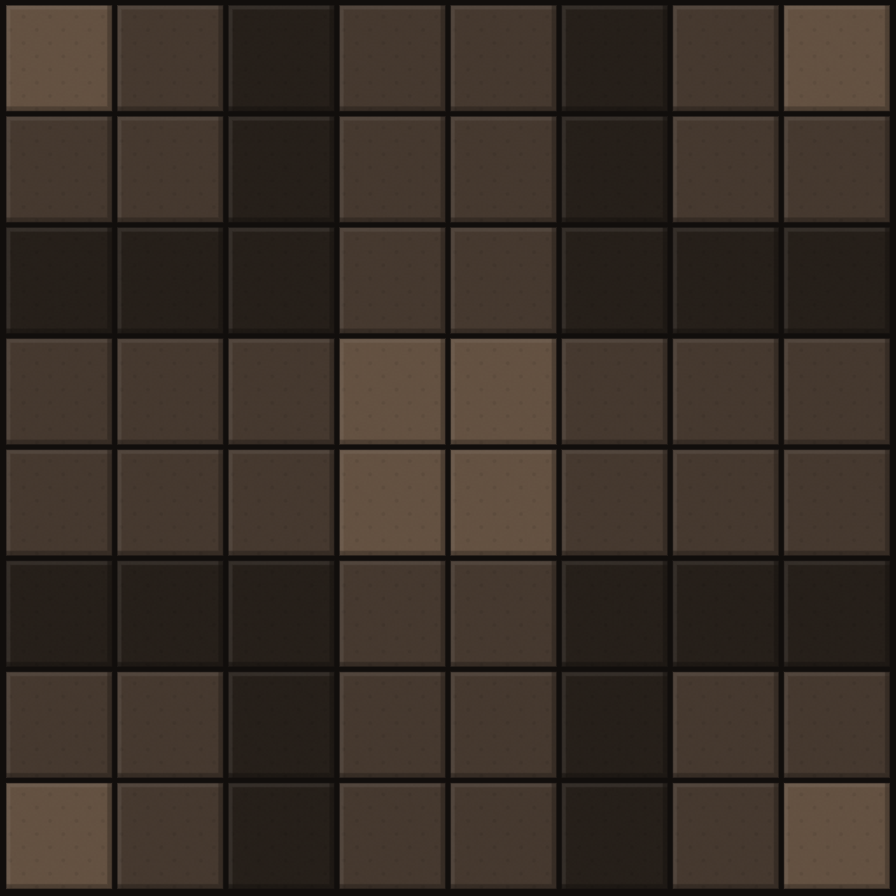
Give the GLSL for this pattern, as a WebGL 2 fragment shader.

```glsl
#version 300 es
precision highp float;
// Symmetric eight by eight board of bevelled brown tiles with faint staggered dots.

#define TILES 8.0
#define PITCH 0.1240
#define HALF_GAP 0.0031
#define BEVEL 0.0052
#define SOFTNESS 0.0011
#define DOT_SPACING 0.0295
#define DOT_RADIUS 0.0021
#define DOT_DEPTH 0.07
#define GRAIN 0.006
#define BOARD_CENTER vec2(0.5, 0.501)

uniform vec2 u_resolution;
out vec4 fragColor;

const vec3 GROUT = vec3(0.068, 0.054, 0.048);
const vec3 DARK = vec3(0.148, 0.122, 0.100);
const vec3 MID = vec3(0.272, 0.222, 0.184);
const vec3 LIGHT = vec3(0.390, 0.318, 0.256);

float hash(vec2 p) {
    return fract(sin(dot(p, vec2(127.1, 311.7))) * 43758.5453);
}

// Coverage of the region where distance is negative.
float fill(float distance, float blur) {
    return 1.0 - smoothstep(-blur, blur, distance);
}

// Fold the board into one quadrant, then pick the tile colour.
vec3 tileColor(vec2 cell) {
    vec2 folded = min(cell, TILES - 1.0 - cell);
    float ring = max(folded.x, folded.y);
    if (abs(ring - 2.0) < 0.5) return DARK;
    bool diagonal = abs(folded.x - folded.y) < 0.5;
    bool accent = ring < 0.5 || ring > 2.5;
    return diagonal && accent ? LIGHT : MID;
}

// Two interleaved square lattices give the staggered dots.
float dots(vec2 p, float blur) {
    vec2 a = mod(p, DOT_SPACING) - 0.5 * DOT_SPACING;
    vec2 b = mod(p + 0.5 * DOT_SPACING, DOT_SPACING) - 0.5 * DOT_SPACING;
    return fill(min(length(a), length(b)) - DOT_RADIUS, blur);
}

void main() {
    vec2 uv = gl_FragCoord.xy / u_resolution;
    float blur = max(SOFTNESS, 0.7 / min(u_resolution.x, u_resolution.y));

    // Board cell and position inside it
    vec2 board = uv - BOARD_CENTER + 0.5 * TILES * PITCH;
    vec2 cell = clamp(floor(board / PITCH), 0.0, TILES - 1.0);
    vec2 local = board - cell * PITCH;

    // Distances inward from the four tile sides
    vec2 low = local - HALF_GAP;
    vec2 high = PITCH - HALF_GAP - local;
    float inside = min(min(low.x, low.y), min(high.x, high.y));

    // Face with dots and a trace of grain
    vec3 color = tileColor(cell);
    color *= 1.0 - DOT_DEPTH * dots(low - vec2(0.0045, 0.002), blur);
    color += GRAIN * (hash(floor(uv * 512.0)) - 0.5);

    // Shaded right and bottom, lit left and top
    float shade = fill(min(high.x, low.y) - BEVEL, blur);
    float shine = fill(min(low.x, high.y) - BEVEL * 0.85, blur);
    color *= 1.0 - 0.22 * shade;
    color = mix(color, vec3(0.78, 0.77, 0.76), 0.09 * shine * (1.0 - 0.6 * shade));

    // Grout between the tiles
    color = mix(GROUT, color, fill(-inside, blur));
    fragColor = vec4(color, 1.0);
}
```
